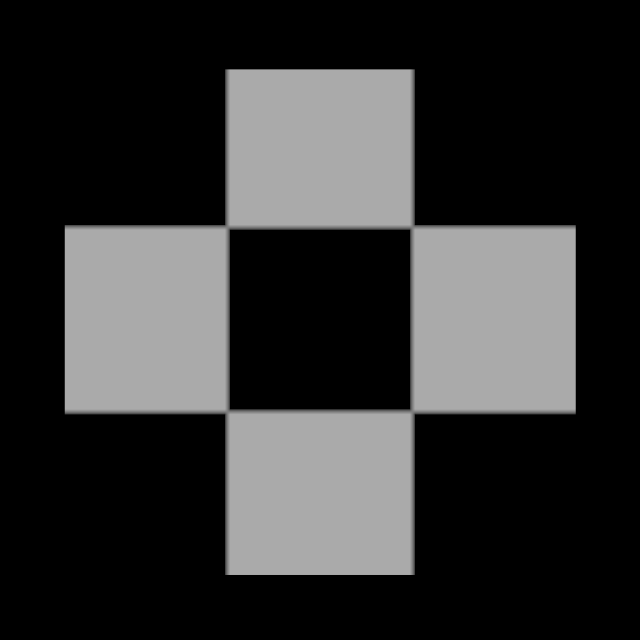
This background is drawn by a Shadertoy shader. Its source:

```glsl
// A soft-edged 3x3 checker in grey on black: four grey cells around a dark centre.
// Two band masks, one per axis, are combined with a smooth exclusive-or;
// the blend is gamma-lifted, then clipped crisply by an outer frame.

#define FRAME_MIN  vec2(0.1012, 0.1016)  // lower left of the clipping frame
#define FRAME_MAX  vec2(0.8996, 0.8916)  // upper right of the clipping frame
#define BAND_MIN   vec2(0.3555, 0.3565)  // where the middle column and row begin
#define BAND_MAX   vec2(0.6445, 0.6449)  // where the middle column and row end
#define SOFTNESS   0.0043                // half width of the blurred cell edges
#define GAMMA      2.2
#define CELL_GREY  vec3(0.668)

// Signed distance to an interval on each axis, positive inside.
vec2 insideInterval(vec2 p, vec2 lo, vec2 hi) {
    return min(p - lo, hi - p);
}

// Linear coverage across an edge of the given half width.
vec2 edgeRamp(vec2 d, float halfWidth) {
    return clamp(0.5 + 0.5 * d / halfWidth, 0.0, 1.0);
}

void mainImage(out vec4 fragColor, in vec2 fragCoord) {
    float side = min(iResolution.x, iResolution.y);
    vec2 p = (fragCoord - 0.5 * iResolution.xy) / side + 0.5;
    float halfPixel = 0.5 / side;

    // Smooth exclusive-or of the middle column and the middle row
    vec2 band = edgeRamp(insideInterval(p, BAND_MIN, BAND_MAX),
                         max(SOFTNESS, halfPixel));
    float checker = band.x + band.y - 2.0 * band.x * band.y;

    // Crisp outer frame
    vec2 frame = edgeRamp(insideInterval(p, FRAME_MIN, FRAME_MAX), halfPixel);

    float light = pow(checker, 1.0 / GAMMA) * frame.x * frame.y;
    fragColor = vec4(CELL_GREY * light, 1.0);
}
```
